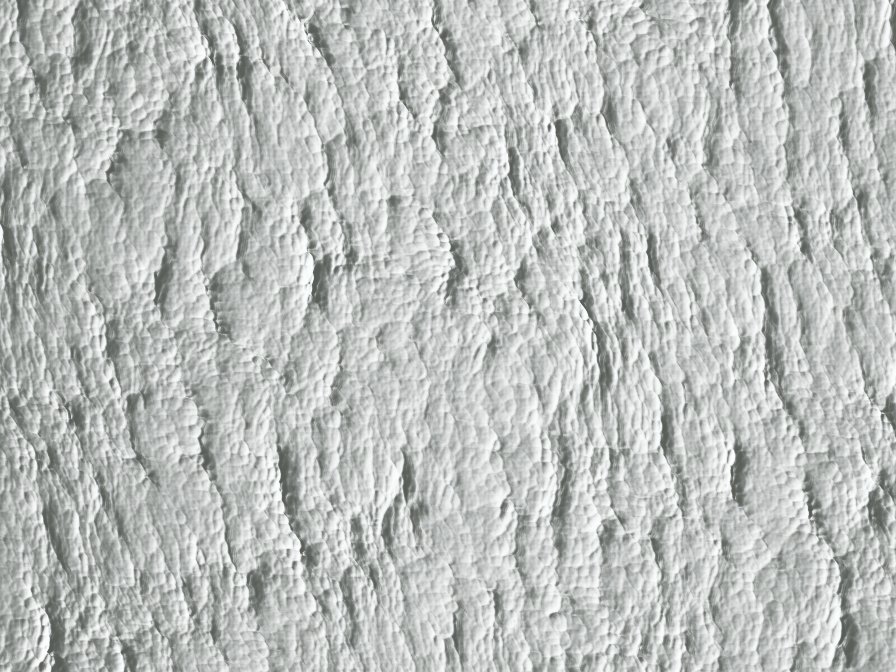
Write a Shadertoy shader that draws this texture.

```glsl
const vec3 SHADOW_GREY = vec3(0.34, 0.36, 0.34);
const vec3 LIT_WHITE = vec3(0.985, 0.995, 0.995);
const vec2 LIGHT_DIR = vec2(-0.86, 0.51);
const float LIGHT_SLOPE = 0.6;     // height the light gains per unit of distance
const float LEAN = 0.22;           // sideways lean of the strokes
const vec2 STROKE_FREQ = vec2(21.0, 10.5);
const vec2 CHIP_FREQ = vec2(40.0, 27.0);
const vec2 CRUMB_FREQ = vec2(78.0, 66.0);
const vec2 GRAIN_FREQ = vec2(150.0, 140.0);
const float STROKE_HEIGHT = 0.036;
const float CHIP_HEIGHT = 0.0165;
const float CRUMB_HEIGHT = 0.0066;
const float GRAIN_HEIGHT = 0.0021;
const float RAGGED = 0.011;        // how far crumbs push the ridges about
const float STEEP_SIDE = 1.4;      // the left wall of a dish is steeper
const float EXPOSURE = 0.43;
const float RELIEF = 0.68;
const float SHADOW_DEPTH = 0.6;
const float VIGNETTE = 0.75;
const float SAMPLE_STEP = 0.0022;

vec3 hash3(vec2 cell) {
    vec3 q = fract(cell.xyx * vec3(0.1031, 0.1030, 0.0973));
    q += dot(q, q.yxz + 33.33);
    return fract((q.xxy + q.yzz) * q.zyx);
}

// Cellular noise of lopsided dishes that meet in sharp ridges
float dishes(vec2 p) {
    vec2 cell = floor(p);
    float lowest = 4.0;
    for (int y = -1; y <= 1; y++) {
        for (int x = -1; x <= 1; x++) {
            vec2 id = cell + vec2(x, y);
            vec3 rnd = hash3(id);
            vec2 d = p - id - 0.1 - 0.8 * rnd.xy;
            d.x *= d.x < 0.0 ? STEEP_SIDE : 0.9;
            lowest = min(lowest, dot(d, d) + 0.35 * rnd.z);
        }
    }
    return lowest;
}

// Layered sines that make the ridges wander without stretching them
vec2 wander(vec2 p) {
    vec2 shift = vec2(0.0);
    vec2 q = p;
    float freq = 8.0;
    for (int i = 0; i < 4; i++) {
        q = mat2(0.8, 0.6, -0.6, 0.8) * q;
        shift += 0.14 / freq * sin(q.yx * freq + vec2(1.7, 4.1) * float(i + 1));
        freq *= 1.9;
    }
    return shift;
}

float plasterHeight(vec2 p) {
    vec2 q = p + wander(p);
    float crumb = dishes(q * CRUMB_FREQ + 41.7);
    float nudge = dishes(q.yx * 52.0 + 9.4);
    q += RAGGED * (vec2(crumb, nudge) - 0.35);
    q.x += LEAN * q.y;
    float rough = 0.85 + 0.4 * sin(q.x * 11.0 + 2.0 * sin(q.y * 7.0)) * sin(q.y * 9.0 + q.x * 4.0);
    float stroke = dishes(q * STROKE_FREQ);
    float h = STROKE_HEIGHT * stroke * (0.4 + 0.7 * stroke);
    h += CHIP_HEIGHT * rough * dishes(q * CHIP_FREQ + 17.3);
    h += CRUMB_HEIGHT * rough * crumb;
    return h + GRAIN_HEIGHT * dishes(p * GRAIN_FREQ + 73.1);
}

void mainImage(out vec4 fragColor, in vec2 fragCoord) {
    vec2 uv = fragCoord / iResolution.xy;
    vec2 p = fragCoord / iResolution.y + 3.0;

    // Slope towards the light
    float h = plasterHeight(p);
    float ahead = plasterHeight(p + LIGHT_DIR * SAMPLE_STEP);
    float behind = plasterHeight(p - LIGHT_DIR * SAMPLE_STEP);
    float slope = (behind - ahead) / (2.0 * SAMPLE_STEP);

    // Soft shadow cast by ridges on the light side
    float blocked = 0.0;
    for (int i = 1; i <= 4; i++) {
        float reach = 0.0036 * float(i);
        float ridge = plasterHeight(p + LIGHT_DIR * reach);
        blocked = max(blocked, ridge - h - reach * LIGHT_SLOPE);
    }
    float shadow = smoothstep(0.0, 0.011, blocked);

    // Uneven light over the wall, dimmest at the left
    vec2 offCentre = (uv - vec2(0.62, 0.52)) * vec2(1.3, 0.5);
    float light = EXPOSURE + RELIEF * slope - SHADOW_DEPTH * shadow;
    light -= VIGNETTE * dot(offCentre, offCentre);

    float tone = 0.5 + 0.5 * tanh(clamp(light, -4.0, 4.0));
    fragColor = vec4(mix(SHADOW_GREY, LIT_WHITE, tone), 1.0);
}
```
